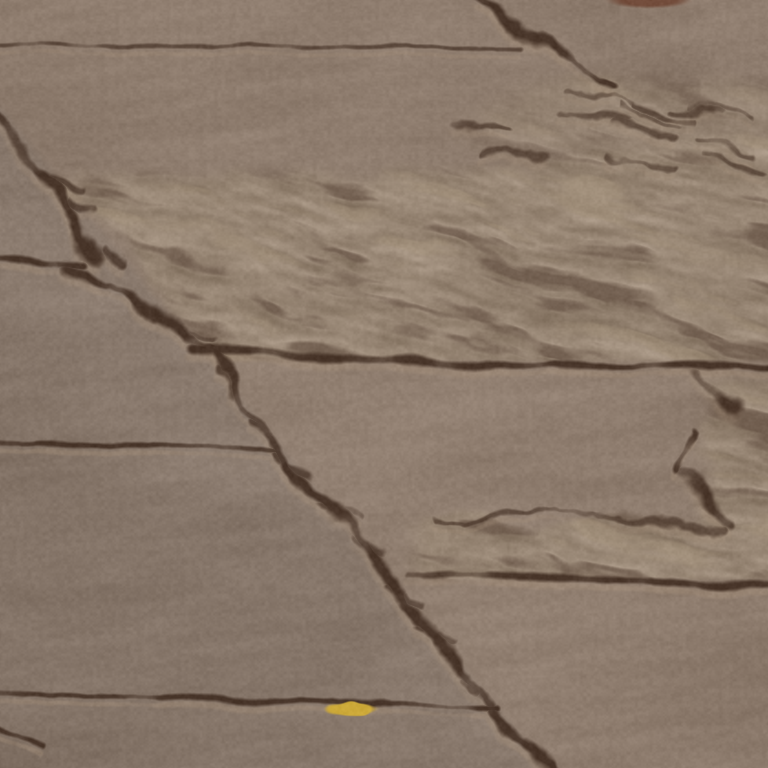
Reproduce this texture procedurally as a three.js fragment shader.

```glsl
// Worn sandstone paving seen at a slant: smooth slabs split by ragged dark joints,
// with a flaking, streaked layer exposed between them. Joints are noise-warped
// segments; the flaked stone is stretched noise, lit by its slope.
varying vec2 vUv;

float hash(vec2 p) {
  return fract(sin(dot(p, vec2(127.1, 311.7))) * 43758.5453);
}

float noise(vec2 p) {
  vec2 i = floor(p), f = fract(p);
  f = f * f * (3.0 - 2.0 * f);
  return mix(mix(hash(i), hash(i + vec2(1.0, 0.0)), f.x),
             mix(hash(i + vec2(0.0, 1.0)), hash(i + 1.0), f.x), f.y);
}

float fbm(vec2 p) {
  float sum = 0.0, amp = 0.53;
  for (int i = 0; i < 4; i++) {
    sum += amp * noise(p);
    p = mat2(1.6, 1.2, -1.2, 1.6) * p + 3.7;
    amp *= 0.5;
  }
  return sum;
}

// Like fbm, but keeps its axes so that streaks stay aligned
float streaks(vec2 p) {
  return 0.55 * noise(p) + 0.29 * noise(p * 2.1 + 5.3) + 0.16 * noise(p * 4.3 + 9.1);
}

// Dark segment whose width and depth vary along its length
float crack(vec2 p, vec2 a, vec2 b, float width) {
  vec2 ab = b - a;
  float t = clamp(dot(p - a, ab) / dot(ab, ab), 0.0, 1.0);
  float d = length(p - a - ab * t);
  float n = noise((a + ab * t) * 27.0 + a * 50.0);
  float w = width * (0.3 + 1.2 * n);
  return (1.0 - smoothstep(w * 0.3, w + 0.0025, d)) * (0.45 + 0.55 * smoothstep(0.1, 0.55, n));
}

float joints(vec2 p) {
  vec2 warp = vec2(fbm(p * 15.0), fbm(p * 15.0 + 31.0)) - 0.5;
  vec2 soft = p + 0.012 * warp, jag = p + 0.045 * warp;

  // Long cross joints
  float k = 0.75 * crack(soft, vec2(-0.02, 0.942), vec2(0.68, 0.938), 0.0022);
  k = max(k, crack(soft, vec2(-0.02, 0.664), vec2(0.11, 0.655), 0.004));
  k = max(k, crack(soft, vec2(0.25, 0.545), vec2(0.62, 0.523), 0.0065));
  k = max(k, crack(soft, vec2(0.62, 0.523), vec2(1.02, 0.524), 0.0045));
  k = max(k, crack(soft, vec2(-0.02, 0.424), vec2(0.36, 0.414), 0.0035));
  k = max(k, crack(soft, vec2(-0.02, 0.098), vec2(0.65, 0.077), 0.0035));
  k = max(k, crack(soft, vec2(0.53, 0.253), vec2(1.02, 0.236), 0.005));
  k = max(k, 0.7 * crack(jag, vec2(0.58, 0.33), vec2(0.95, 0.315), 0.004));
  k = max(k, crack(soft, vec2(-0.01, 0.053), vec2(0.055, 0.028), 0.003));

  // Slanting joints and the broken edge at the right
  k = max(k, crack(jag, vec2(-0.01, 0.87), vec2(0.13, 0.67), 0.009));
  k = max(k, crack(jag, vec2(0.1, 0.655), vec2(0.27, 0.54), 0.009));
  k = max(k, crack(jag, vec2(0.27, 0.535), vec2(0.72, -0.01), 0.009));
  k = max(k, crack(jag, vec2(0.62, 1.01), vec2(0.79, 0.88), 0.006));
  k = max(k, crack(jag, vec2(0.9, 0.51), vec2(0.95, 0.465), 0.01));
  k = max(k, crack(jag, vec2(0.9, 0.44), vec2(0.87, 0.395), 0.006));
  k = max(k, crack(jag, vec2(0.87, 0.395), vec2(0.96, 0.32), 0.01));

  // Short chips beside the slanting joint and in the broken corner
  for (int i = 0; i < 12; i++) {
    float s = float(i);
    vec2 r = vec2(hash(vec2(s, 1.7)), hash(vec2(s, 8.3)));
    vec2 a = mix(vec2(0.04, 0.8), vec2(0.62, 0.1), (s + r.x) / 12.0);
    k = max(k, 0.8 * crack(jag, a, a + vec2(0.02 + 0.03 * r.y, -0.018), 0.006));
    a = vec2(0.58 + 0.36 * r.x, 0.79 + 0.085 * r.y);
    k = max(k, 0.7 * crack(jag, a, a + vec2(0.08, -0.015), 0.0045));
  }
  return k;
}

// Where the smooth face has flaked away
float flakedArea(vec2 p) {
  vec2 q = p + 0.05 * vec2(fbm(p * 13.0) - 0.5, fbm(p * 13.0 + 17.0) - 0.5);
  float right = smoothstep(-0.01, 0.02, q.x - (0.86 - q.y) * 0.826);
  float top = 0.77 + 0.05 * smoothstep(0.55, 0.95, q.x);
  float slab = right * smoothstep(0.525, 0.535, p.y) * (1.0 - smoothstep(top - 0.015, top + 0.02, q.y));
  float strip = smoothstep(0.51, 0.56, q.x) * smoothstep(0.24, 0.25, p.y) * (1.0 - smoothstep(0.315, 0.33, q.y));
  float edge = smoothstep(0.9, 0.93, q.x) * smoothstep(0.24, 0.25, p.y) * (1.0 - smoothstep(0.49, 0.52, p.y));
  float corner = 0.7 * (1.0 - smoothstep(0.6, 1.1, length((q - vec2(0.84, 0.84)) / vec2(0.25, 0.07))));
  return max(max(slab, strip), max(edge, corner));
}

void main() {
  vec2 p = vUv;

  // Smooth slabs, greyer to the left of the slanting joint
  float side = smoothstep(-0.01, 0.01, p.x - (0.86 - p.y) * 0.826);
  vec3 col = mix(vec3(0.53, 0.467, 0.418), vec3(0.553, 0.483, 0.427), side);
  col += 0.09 * (fbm(p * vec2(3.0, 8.0)) - 0.5);
  col += 0.05 * (streaks(vec2(p.x * 9.0, (p.y - 0.12 * p.x) * 65.0)) - 0.5);

  // Flaked stone: layers falling to the right, with shaded steps and pale lips
  vec2 q = vec2(p.x, p.y + 0.24 * p.x) + 0.035 * (fbm(p * 7.0) - 0.5);
  vec2 scale = vec2(9.0, 36.0);
  float height = streaks(q * scale);
  float slope = height - streaks((q + vec2(0.0, 0.009)) * scale);
  vec3 flaked = vec3(0.59, 0.522, 0.453) + 0.24 * slope + 0.1 * (fbm(p * vec2(24.0, 50.0)) - 0.5);
  flaked = mix(flaked, vec3(0.4, 0.325, 0.27), 0.75 * smoothstep(0.58, 0.76, height));
  flaked = mix(flaked, vec3(0.67, 0.6, 0.51), 0.5 * smoothstep(0.42, 0.25, height));
  col = mix(col, flaked, flakedArea(p));

  // Joints with a lit lip below them
  float lip = joints(p + vec2(0.003, 0.01));
  col = mix(col, vec3(0.65, 0.565, 0.48), 0.4 * lip);
  col = mix(col, vec3(0.25, 0.175, 0.13), 0.9 * joints(p));

  // Yellow leaf in the lower joint and a rusty patch at the top
  float leaf = length((p - vec2(0.46, 0.077)) / vec2(0.035, 0.009)) + 0.4 * (noise(p * 70.0) - 0.5);
  col = mix(col, vec3(0.8, 0.66, 0.22), 1.0 - smoothstep(0.75, 1.1, leaf));
  float rust = length((p - vec2(0.845, 1.0)) / vec2(0.055, 0.011));
  col = mix(col, vec3(0.42, 0.25, 0.18), 0.8 * (1.0 - smoothstep(0.6, 1.1, rust)));

  // Fine soft grain
  col += 0.035 * (noise(p * 210.0) - 0.5) + 0.02 * (noise(p * 420.0) - 0.5);
  gl_FragColor = vec4(col, 1.0);
}
```
